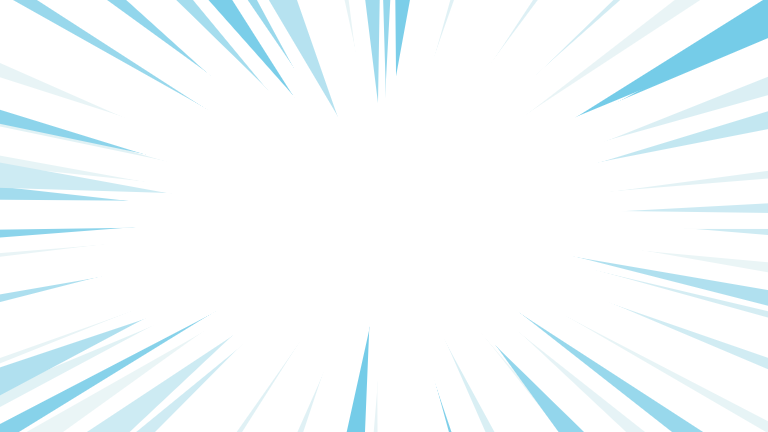
Write a WebGL 1 fragment shader that draws this background.

```glsl
precision highp float;
// Radial burst of tapered sky-blue speed streaks around an open white centre.

uniform vec2 u_resolution;

const float TAU = 6.2831853;
const float STREAK_COUNT = 38.0;
const vec2 HALF_FRAME = vec2(0.889, 0.5);
const vec3 PAPER = vec3(1.0);
const vec3 PALE_BLUE = vec3(0.92, 0.96, 0.965);
const vec3 SKY_BLUE = vec3(0.46, 0.80, 0.91);

float hash(float n) {
  return fract(sin(n * 12.9898) * 43758.5453);
}

// Coverage of a wedge that starts at tipRadius and widens outward.
float wedge(vec2 p, float angle, float tipRadius, float spread, float pixel) {
  vec2 dir = vec2(cos(angle), sin(angle));
  float along = dot(p, dir) - tipRadius;
  float across = abs(p.x * dir.y - p.y * dir.x);
  float dist = across * cos(spread) - along * sin(spread);
  return clamp(0.5 - dist / pixel, 0.0, 1.0);
}

// Paints one streak; tint runs from pale (0) to saturated (1).
vec3 streak(vec3 base, vec2 p, float pixel, float angle, float tipRadius,
            float spread, float tint) {
  vec3 ink = mix(PALE_BLUE, SKY_BLUE, tint);
  return mix(base, ink, wedge(p, angle, tipRadius, spread, pixel));
}

// Distance from the centre to the inscribed ellipse along an angle.
float ellipseRadius(float angle) {
  return 1.0 / length(vec2(cos(angle), sin(angle)) / HALF_FRAME);
}

// Scattered thin streaks, one per jittered slot around the ellipse.
vec3 scatteredStreaks(vec3 color, vec2 p, float pixel) {
  for (float i = 0.0; i < STREAK_COUNT; i++) {
    float slot = TAU * (i + 0.6 * hash(i + 1.3)) / STREAK_COUNT;
    // Even spacing on the ellipse, not in angle, keeps the sides dense.
    float angle = atan(HALF_FRAME.y * sin(slot), HALF_FRAME.x * cos(slot));
    float tipRadius = ellipseRadius(angle) * mix(0.6, 0.84, hash(i + 57.1));
    float spread = mix(0.018, 0.055, hash(i + 91.7));
    float tint = hash(i + 23.9);
    color = streak(color, p, pixel, angle, tipRadius, spread, tint * tint);
  }
  return color;
}

// The dominant streaks: angle, tip radius, spread, tint.
vec3 accentStreaks(vec3 color, vec2 p, float pixel) {
  // Upper edge
  color = streak(color, p, pixel, 0.476, 0.505, 0.084, 1.0);
  color = streak(color, p, pixel, 1.485, 0.325, 0.095, 0.95);
  color = streak(color, p, pixel, 1.624, 0.262, 0.070, 0.65);
  color = streak(color, p, pixel, 2.006, 0.258, 0.100, 0.45);
  color = streak(color, p, pixel, 2.217, 0.354, 0.080, 0.95);
  // Left edge
  color = streak(color, p, pixel, 2.889, 0.583, 0.047, 0.8);
  color = streak(color, p, pixel, 3.036, 0.507, 0.075, 0.25);
  color = streak(color, p, pixel, -2.736, 0.610, 0.083, 0.5);
  // Lower edge
  color = streak(color, p, pixel, -2.626, 0.474, 0.036, 0.85);
  color = streak(color, p, pixel, -2.473, 0.451, 0.085, 0.25);
  color = streak(color, p, pixel, -1.700, 0.266, 0.088, 1.0);
  color = streak(color, p, pixel, -0.859, 0.400, 0.085, 0.75);
  color = streak(color, p, pixel, -0.620, 0.398, 0.045, 0.7);
  // Right edge
  color = streak(color, p, pixel, -0.210, 0.466, 0.040, 0.5);
  return color;
}

void main() {
  vec2 p = (gl_FragCoord.xy - 0.5 * u_resolution) / u_resolution.y;
  float pixel = 1.0 / u_resolution.y;
  vec3 color = scatteredStreaks(PAPER, p, pixel);
  color = accentStreaks(color, p, pixel);
  gl_FragColor = vec4(color, 1.0);
}
```
